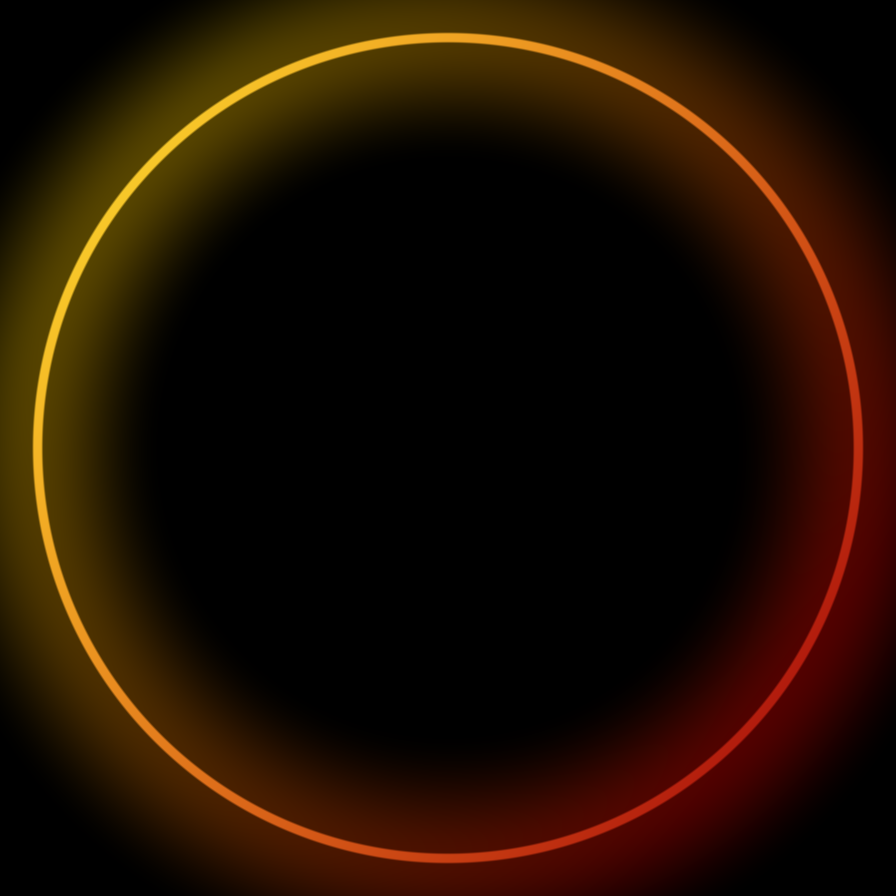
Reproduce this background procedurally as a Shadertoy shader.

```glsl
// A thin luminous ring on black, wrapped in a wide soft halo.
// Distance to one circle shapes both parts; a diagonal gradient
// tints them from yellow at the upper left to red at the lower right.

void mainImage(out vec4 fragColor, in vec2 fragCoord) {
    float canvas = min(iResolution.x, iResolution.y);
    vec2 p = (fragCoord - 0.5 * iResolution.xy) / canvas;

    float radius = 0.458;
    float dist = abs(length(p) - radius);

    // Diagonal tint: 0 at the red side, 1 at the yellow side
    float warmth = clamp(0.5 + 0.5 * dot(p, vec2(-0.8, 0.6)) / radius, 0.0, 1.0);

    // Soft halo on both sides of the ring
    vec3 haloColor = mix(vec3(0.32, 0.005, 0.0), vec3(0.34, 0.27, 0.0), warmth);
    haloColor.r -= 0.16 * warmth * (1.0 - warmth);
    vec3 color = haloColor * (1.0 - smoothstep(0.0, 0.14, dist));

    // Crisp ring with smoothed edges
    vec3 ringColor = mix(vec3(0.70, 0.11, 0.05), vec3(0.97, 0.78, 0.16), warmth);
    ringColor.r += 0.16 * warmth * (1.0 - warmth);
    float edge = 0.001 + 0.5 / canvas;
    float ring = 1.0 - smoothstep(0.0052 - edge, 0.0052 + edge, dist);
    color = mix(color, ringColor, ring);

    fragColor = vec4(color, 1.0);
}
```
